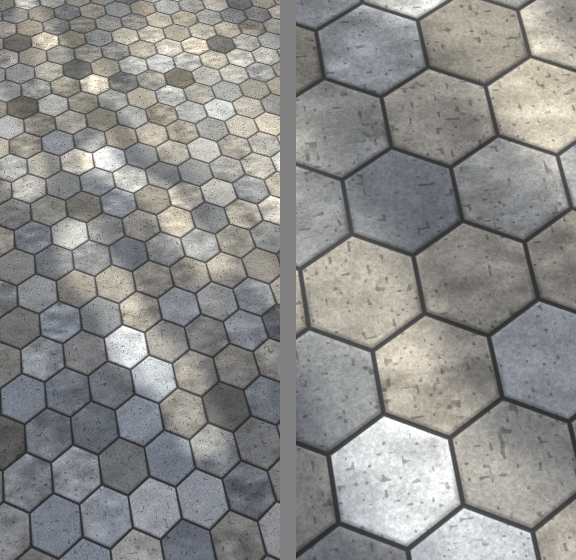
Left, the full canvas; right, a detail of the centre.
Write a Shadertoy shader that draws this texture.

```glsl
// Hexagonal concrete paving seen in perspective, with diagonal patches of sunlight.

float hash(vec2 p) {
    vec3 q = fract(vec3(p.xyx) * 0.1031);
    q += dot(q, q.yzx + 33.33);
    return fract((q.x + q.y) * q.z);
}

float noise(vec2 p) {
    vec2 i = floor(p), f = fract(p);
    f = f * f * (3.0 - 2.0 * f);
    return mix(mix(hash(i), hash(i + vec2(1, 0)), f.x),
               mix(hash(i + vec2(0, 1)), hash(i + vec2(1, 1)), f.x), f.y);
}

float fbm(vec2 p) {
    float sum = 0.0, amp = 0.53;
    for (int k = 0; k < 4; k++) {
        sum += amp * noise(p);
        p = mat2(1.6, 1.2, -1.2, 1.6) * p + 7.3;
        amp *= 0.5;
    }
    return sum;
}

// Soft light along the segment a-b, fading out at radius r.
float beam(vec2 p, vec2 a, vec2 b, float r) {
    vec2 d = b - a;
    float t = clamp(dot(p - a, d) / dot(d, d), 0.0, 1.0);
    return 1.0 - smoothstep(0.35 * r, 1.3 * r, length(p - a - t * d));
}

// Offset from the nearest hexagon centre; hexagons are one unit wide, points up.
vec2 hexOffset(vec2 g) {
    vec2 s = vec2(1.0, 1.7320508);
    vec2 a = mod(g + 0.5 * s, s) - 0.5 * s;
    vec2 b = mod(g, s) - 0.5 * s;
    return dot(a, a) < dot(b, b) ? a : b;
}

float sunlight(vec2 p) {
    vec2 q = p + 0.07 * (vec2(noise(p * 7.0), noise(p * 7.0 + 31.0)) - 0.5);
    float sun = 0.85 * beam(q, vec2(0.60, 0.24), vec2(1.02, 0.64), 0.23);
    sun = max(sun, beam(q, vec2(0.29, 0.89), vec2(0.72, 1.53), 0.10));
    sun = max(sun, 0.95 * beam(q, vec2(0.36, 0.56), vec2(0.76, 0.90), 0.08));
    sun = max(sun, 0.75 * beam(q, vec2(0.00, 0.40), vec2(0.09, 0.66), 0.08));
    sun = max(sun, 0.65 * beam(q, vec2(0.10, 0.05), vec2(0.24, 0.28), 0.07));
    sun = max(sun, 0.80 * beam(q, vec2(0.38, 0.28), vec2(0.58, 0.48), 0.08));
    sun = max(sun, 0.60 * beam(q, vec2(0.60, 0.08), vec2(0.95, 0.26), 0.12));
    sun = max(sun, 0.55 * beam(q, vec2(0.82, 0.80), vec2(1.02, 1.05), 0.08));
    // Diagonal leaf shadows break up the light
    vec2 streak = vec2(dot(p, vec2(0.8, -0.6)) * 11.0, dot(p, vec2(0.6, 0.8)) * 3.5);
    return sun * (0.68 + 0.5 * noise(streak + 4.0));
}

void mainImage(out vec4 fragColor, in vec2 fragCoord) {
    vec2 uv = fragCoord / iResolution.xy;
    vec2 p = vec2(uv.x, 2.0 * (1.0 - uv.y));

    // Project the canvas onto the ground plane
    mat3 camera = mat3(0.1323, -0.0070, 0.0089,
                       -0.0039, -0.0737, 0.0393,
                       0.7160, 0.8750, 1.0);
    vec3 w = inverse(camera) * vec3(p, 1.0);
    vec2 g = w.xy / w.z;
    float px = 0.6 * length(fwidth(g));

    // Stone shape and identity
    vec2 h = hexOffset(g);
    vec2 id = round((g - h) * vec2(2.0, 1.1547005)) + 120.0;
    vec2 c = abs(h);
    float edge = 0.5 - max(c.x, dot(c, vec2(0.5, 0.8660254)));
    float tone = hash(id), mood = hash(id + 57.0), tint = hash(id + 113.0);

    // Stone colour: even spread with a few pale and dark ones
    float value = 0.47 + 0.11 * (tone - 0.5);
    value += 0.10 * smoothstep(0.80, 0.90, mood) - 0.11 * smoothstep(0.12, 0.05, mood);
    vec3 stone = value * mix(vec3(0.97, 1.0, 1.05), vec3(1.03, 1.0, 0.95), tint);

    // Cloudy wear, stronger on some stones, and fine grain
    float wear = fbm(g * vec2(3.0, 5.5) + id * 3.7) - 0.5;
    stone *= 1.0 + wear * mix(0.12, 0.75, hash(id + 211.0));
    float grain = noise(g * 34.0 + 300.0) + noise(g * 71.0 + 500.0) - 1.0;
    stone *= 1.0 + 0.13 * grain;
    stone *= 1.0 - 0.25 * smoothstep(0.80, 0.95, noise(g * 22.0 + 900.0));

    // Sun, warm against the bluish shade
    float sun = sunlight(p);
    float haze = smoothstep(1.7, 0.2, p.y);
    vec3 light = mix(vec3(0.95, 0.97, 1.01), vec3(1.12, 1.11, 1.08), haze);
    light += sun * vec3(0.59, 0.56, 0.48);
    vec3 color = stone * light;

    // Bevelled rim: paler above, darker below, then the dark joint
    float rim = 1.0 - smoothstep(0.035 - px, 0.055 + px, edge);
    color *= 1.0 + rim * mix(-0.24, 0.06, smoothstep(-0.25, 0.25, h.y));
    float joint = 1.0 - smoothstep(0.019 - px, 0.021 + px, edge);
    vec3 gap = vec3(0.19, 0.19, 0.195) * (0.8 + 0.5 * sun + 0.4 * haze);
    color = mix(color, gap, joint * 0.92);

    fragColor = vec4(clamp(color, 0.0, 1.0), 1.0);
}
```
